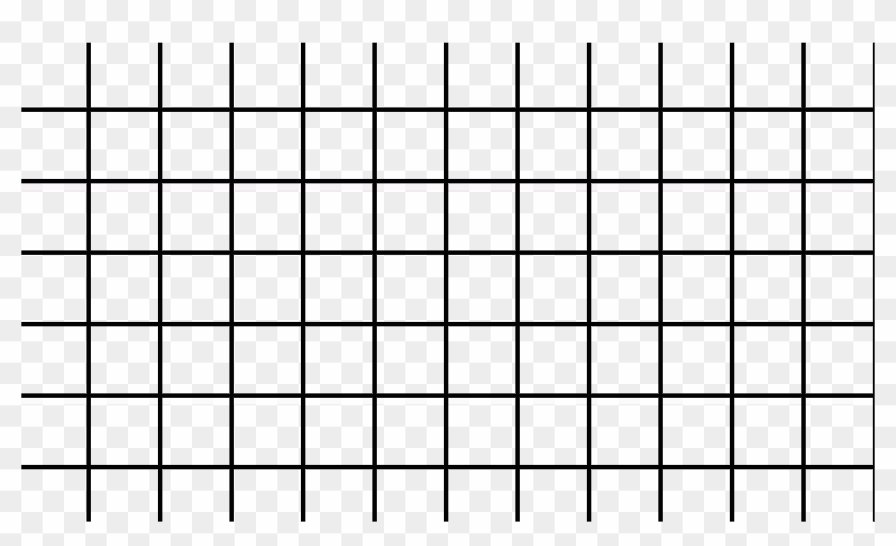
This pattern is drawn by a Shadertoy shader. Its source:

```glsl
const float CELLS_ACROSS = 42.0;             // one unit is one checker square
const vec2 PANEL_MIN = vec2(1.0, 2.0);
const vec2 PANEL_MAX = vec2(41.0, 24.45);
const vec2 FIRST_LINE = vec2(4.156, 5.14);
const vec2 LINE_COUNT = vec2(12.0, 6.0);
const float LINE_PITCH = 3.351;
const float LINE_HALF_WIDTH = 0.104;

const vec3 WHITE = vec3(0.996);
const vec3 PALE_GREY = vec3(0.929);
const vec3 PALE_PINK = vec3(0.985, 0.955, 0.98);
const vec3 INK = vec3(0.012);

// Coverage of a shape from its signed distance, over one pixel
float coverage(float dist, float pixel) {
    return clamp(0.5 - dist / pixel, 0.0, 1.0);
}

float boxDistance(vec2 p, vec2 low, vec2 high) {
    vec2 d = max(low - p, p - high);
    return max(d.x, d.y);
}

// Alternating +1 / -1 bands of unit width with smooth borders
vec2 bands(vec2 p, float pixel) {
    vec2 dist = 0.5 - 2.0 * abs(fract(p * 0.5 - 0.25) - 0.5);
    return clamp(2.0 * dist / pixel, -1.0, 1.0);
}

vec3 checkerboard(vec2 p, float pixel) {
    vec2 b = bands(p, pixel);
    return mix(PALE_GREY, WHITE, 0.5 + 0.5 * b.x * b.y);
}

// Distance to the nearest ruled line on each axis
vec2 lineDistance(vec2 p, vec2 first, float pitch, vec2 count) {
    vec2 index = clamp(round((p - first) / pitch), vec2(0.0), count - 1.0);
    return abs(p - first - index * pitch);
}

// Faint strip directly beneath one horizontal rule
float stripBelow(vec2 p, float row, float height, float pixel) {
    float top = FIRST_LINE.y + row * LINE_PITCH;
    vec2 low = vec2(PANEL_MIN.x, top);
    vec2 high = vec2(PANEL_MAX.x, top + height);
    return coverage(boxDistance(p, low, high), pixel);
}

void mainImage(out vec4 fragColor, in vec2 fragCoord) {
    float pixel = CELLS_ACROSS / iResolution.x;
    vec2 p = vec2(fragCoord.x, iResolution.y - fragCoord.y) * pixel;

    // Backdrop with slight bleaching under two rules
    vec3 color = checkerboard(p, pixel);
    color = mix(color, PALE_PINK, 0.6 * stripBelow(p, 1.0, 0.42, pixel));
    color = mix(color, WHITE, 0.75 * stripBelow(p, 4.0, 0.4, pixel));

    // Ruled grid, trimmed to the panel
    vec2 d = lineDistance(p, FIRST_LINE, LINE_PITCH, LINE_COUNT);
    float rule = coverage(min(d.x, d.y) - LINE_HALF_WIDTH, pixel);
    float panel = coverage(boxDistance(p, PANEL_MIN, PANEL_MAX), pixel);
    color = mix(color, INK, rule * panel);

    fragColor = vec4(color, 1.0);
}
```
